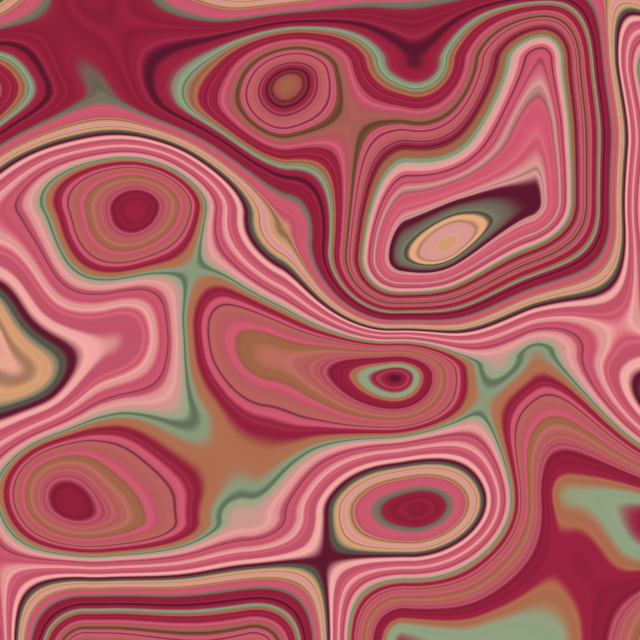
Give the GLSL for this texture, as a WebGL 2 fragment shader.

```glsl
#version 300 es
precision highp float;

uniform vec2 u_resolution;
out vec4 fragColor;

const int BAND_COUNT = 32;
const int TAPS = 6;

// Base colours of the layers
const vec3 PIGMENTS[9] = vec3[9](
  vec3(0.37, 0.10, 0.18),  // maroon
  vec3(0.78, 0.34, 0.42),  // rose
  vec3(0.89, 0.62, 0.60),  // blush
  vec3(0.55, 0.61, 0.49),  // sage
  vec3(0.64, 0.40, 0.29),  // ochre
  vec3(0.57, 0.13, 0.23),  // crimson
  vec3(0.87, 0.64, 0.47),  // tan
  vec3(0.70, 0.37, 0.35),  // clay
  vec3(0.46, 0.44, 0.37)   // olive
);

// Order of the layers within one cycle
const int LAYERS[BAND_COUNT] = int[BAND_COUNT](
  0, 2, 1, 1, 2, 1, 1, 2, 3, 4, 5, 1, 7, 1, 4, 7,
  1, 5, 5, 4, 3, 5, 0, 5, 5, 8, 1, 1, 6, 2, 6, 8
);

float hash(vec2 p) {
  return fract(sin(dot(p, vec2(127.1, 311.7))) * 43758.5453);
}

float valueNoise(vec2 p) {
  vec2 cell = floor(p);
  vec2 f = fract(p);
  vec2 s = f * f * (3.0 - 2.0 * f);
  float low = mix(hash(cell), hash(cell + vec2(1.0, 0.0)), s.x);
  float high = mix(hash(cell + vec2(0.0, 1.0)), hash(cell + vec2(1.0, 1.0)), s.x);
  return mix(low, high, s.y);
}

float lineNoise(float x, float seed) {
  float cell = floor(x);
  float f = fract(x);
  return mix(hash(vec2(cell, seed)), hash(vec2(cell + 1.0, seed)), f * f * (3.0 - 2.0 * f));
}

// Smooth hills and hollows, gently warped off the lattice
float terrain(vec2 p, float frequency) {
  vec2 q = p * frequency;
  vec2 warp = vec2(valueNoise(q * 0.8 + 17.3), valueNoise(q * 0.8 + 41.9)) - 0.5;
  q += 0.5 * warp;
  return 0.9 * valueNoise(q + 5.2) + 0.1 * valueNoise(q * 1.7 + 29.4);
}

vec3 layerColor(float level) {
  float x = level * float(BAND_COUNT);
  x += 0.6 * (lineNoise(x * 0.9, 3.0) - 0.5);
  int band = int(mod(floor(x), float(BAND_COUNT)));
  int next = (band + 1) % BAND_COUNT;
  return mix(PIGMENTS[LAYERS[band]], PIGMENTS[LAYERS[next]], smoothstep(0.2, 0.8, fract(x)));
}

// Layer colour with fine stripes, dark creases and pale threads
vec3 strata(float level) {
  vec3 color = layerColor(level);
  color *= 1.0 + 0.16 * (lineNoise(level * 110.0, 7.0) - 0.5);
  float crease = smoothstep(0.76, 0.98, lineNoise(level * 72.0, 11.0));
  float thread = smoothstep(0.74, 0.98, lineNoise(level * 64.0, 19.0));
  color *= 1.0 - 0.38 * crease;
  return mix(color, vec3(0.88, 0.57, 0.56), 0.28 * thread);
}

void main() {
  vec2 uv = gl_FragCoord.xy / u_resolution.y;
  float level = 2.1 * terrain(uv, 4.4) - 0.25;
  float footprint = length(vec2(dFdx(level), dFdy(level)));

  // Average across the pixel footprint to smooth the edges
  vec3 color = vec3(0.0);
  for (int i = 0; i < TAPS; i++) {
    float offset = (float(i) + 0.5) / float(TAPS) - 0.5;
    color += strata(level + 1.3 * offset * footprint);
  }
  fragColor = vec4(color / float(TAPS), 1.0);
}
```
